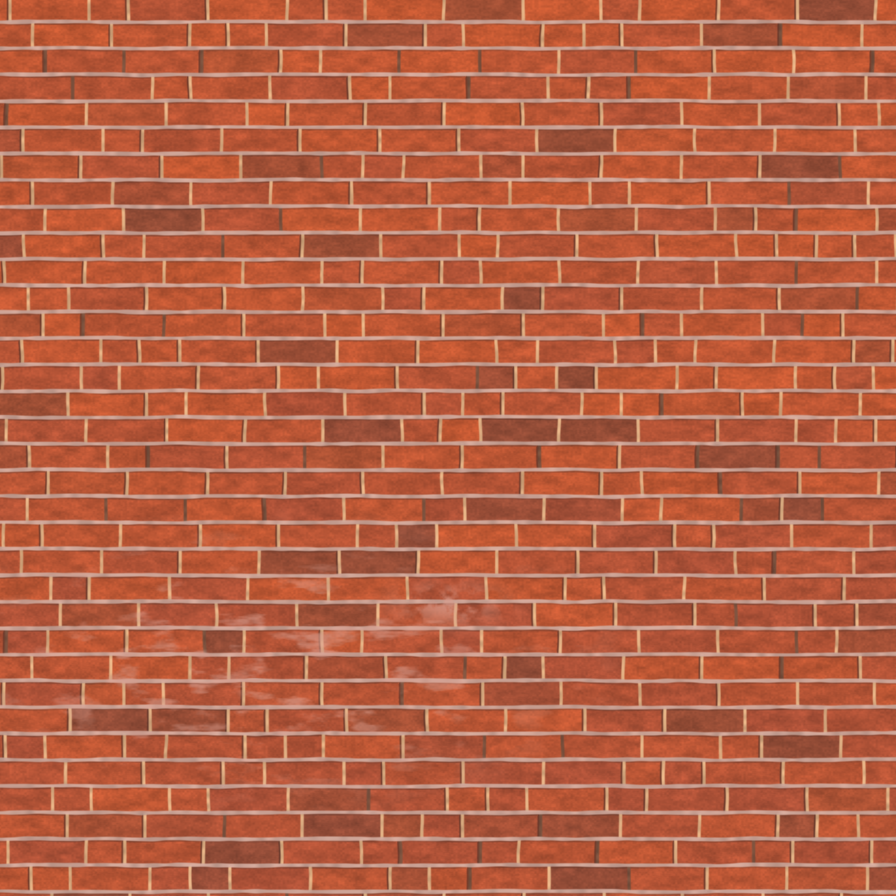
Give the GLSL for this texture, as a Shadertoy shader.

```glsl
// Weathered red brick wall: thin pale joints, mixed full and half bricks, chalky stains.

const float ROWS = 34.0;            // courses up the canvas
const float ROW_SHIFT = 0.005;      // height of the lowest bed joint
const float BRICK = 0.0885;         // full brick length
const float HALF_SHARE = 0.29;      // share of half bricks
const float BED_HALF = 0.0021;      // half width of horizontal joints
const float HEAD_HALF = 0.0018;     // half width of vertical joints
const float SOFT = 0.0013;          // softness of joint edges
const int MAX_BRICKS = 30;

const vec3 BRICK_ORANGE = vec3(0.77, 0.35, 0.20);
const vec3 BRICK_RED = vec3(0.68, 0.32, 0.22);
const vec3 BRICK_DARK = vec3(0.53, 0.29, 0.22);
const vec3 BED_MORTAR = vec3(0.80, 0.65, 0.60);
const vec3 HEAD_MORTAR = vec3(0.90, 0.72, 0.54);
const vec3 SHADOW = vec3(0.33, 0.19, 0.15);
const vec3 CHALK = vec3(0.86, 0.63, 0.57);

float hash(vec2 p) {
    return fract(sin(dot(p, vec2(127.1, 311.7))) * 43758.5453);
}

float noise(vec2 p) {
    vec2 i = floor(p), f = fract(p);
    f = f * f * (3.0 - 2.0 * f);
    return mix(mix(hash(i), hash(i + vec2(1, 0)), f.x),
               mix(hash(i + vec2(0, 1)), hash(i + vec2(1, 1)), f.x), f.y);
}

float fbm(vec2 p) {
    float sum = 0.0, amp = 0.5;
    for (int i = 0; i < 4; i++) {
        sum += amp * noise(p);
        p = p * 2.03 + 17.0;
        amp *= 0.5;
    }
    return sum;
}

// Walks along a course; returns left end, right end and index of the brick at x
vec3 findBrick(float x, float row) {
    float shift = 0.25 * mod(row, 2.0) + 0.5 * floor(2.0 * hash(vec2(row, 91.0)));
    float left = -BRICK * (1.1 + shift + 0.12 * hash(vec2(row, 57.0)));
    float right = left;
    float index = 0.0;
    for (int i = 0; i < MAX_BRICKS; i++) {
        index = float(i);
        float size = hash(vec2(index, row)) < HALF_SHARE ? 0.5 : 1.0;
        right = left + BRICK * (size + 0.04 * (hash(vec2(index + 40.0, row)) - 0.5));
        if (right > x) break;
        left = right;
    }
    return vec3(left, right, index);
}

// Soft line coverage from the distance to its centre
float line(float d, float halfWidth, float soft) {
    return 1.0 - smoothstep(halfWidth - soft, halfWidth + soft, d);
}

vec3 brickColor(vec2 uv, vec2 id) {
    float tone = hash(id + 3.7);
    float warmth = 0.3 + 0.45 * uv.y + 0.9 * (tone - 0.5);
    vec3 color = mix(BRICK_RED, BRICK_ORANGE, clamp(warmth, 0.0, 1.0));
    color = mix(color, BRICK_DARK, 0.75 * smoothstep(0.78, 1.0, hash(id + 8.1)));
    // Mottling and fine grain
    color *= 0.83 + 0.34 * fbm(uv * vec2(60.0, 110.0) + tone * 30.0);
    return color * (0.95 + 0.10 * noise(uv * 420.0));
}

void mainImage(out vec4 fragColor, in vec2 fragCoord) {
    vec2 uv = fragCoord / iResolution.xy;
    float soft = max(SOFT, 0.7 / iResolution.y);

    // Slightly uneven courses
    vec2 p = uv + 0.0016 * (vec2(noise(uv * 45.0), noise(uv * 25.0 + 9.0)) - 0.5);
    float course = (p.y - ROW_SHIFT) * ROWS;
    float row = floor(course);
    float above = fract(course) / ROWS;
    float below = 1.0 / ROWS - above;
    vec3 brick = findBrick(p.x, row);
    vec2 id = vec2(brick.z, row);
    float toLeft = p.x - brick.x;
    float toRight = brick.y - p.x;

    // Brick face with shaded top edge and some shaded ends
    vec3 color = brickColor(uv, id);
    float endShade = step(0.55, hash(id + 21.3)) * line(toRight, 0.0036, soft);
    float topShade = line(below, 0.0036, soft) * (0.15 + 0.4 * noise(uv * vec2(30.0, 34.0)));
    color = mix(color, SHADOW, max(0.7 * endShade, topShade));

    // Vertical joints, a few of them dark and open
    float joint = toLeft < toRight ? brick.z : brick.z + 1.0;
    float open = step(0.86, hash(vec2(joint, row) + 33.9));
    vec3 head = mix(HEAD_MORTAR, SHADOW, 0.75 * open);
    head *= 0.86 + 0.22 * noise(uv * 160.0);
    color = mix(color, head, 0.92 * line(min(toLeft, toRight), HEAD_HALF, soft));

    // Horizontal joints
    float bedWidth = BED_HALF * (0.8 + 0.4 * noise(uv * vec2(70.0, 34.0)));
    vec3 bed = BED_MORTAR * (0.90 + 0.18 * noise(uv * vec2(120.0, 60.0)));
    float bedLine = line(min(above, below), bedWidth, soft);
    color = mix(color, bed, 0.95 * bedLine);

    // Chalky stains gathered in the lower left
    vec2 fromStain = (uv - vec2(0.30, 0.26)) / vec2(0.38, 0.16);
    float region = 1.0 - smoothstep(0.2, 1.2, length(fromStain));
    float streaks = smoothstep(0.55, 0.75, fbm(uv * vec2(22.0, 55.0)) + 0.08 * bedLine);
    vec2 fromPatch = (uv - vec2(0.50, 0.325)) / vec2(0.05, 0.02);
    float patchMask = exp(-dot(fromPatch, fromPatch)) * smoothstep(0.3, 0.6, fbm(uv * 60.0));
    color = mix(color, CHALK, clamp(0.6 * region * streaks + 0.7 * patchMask, 0.0, 0.8));

    fragColor = vec4(color, 1.0);
}
```
